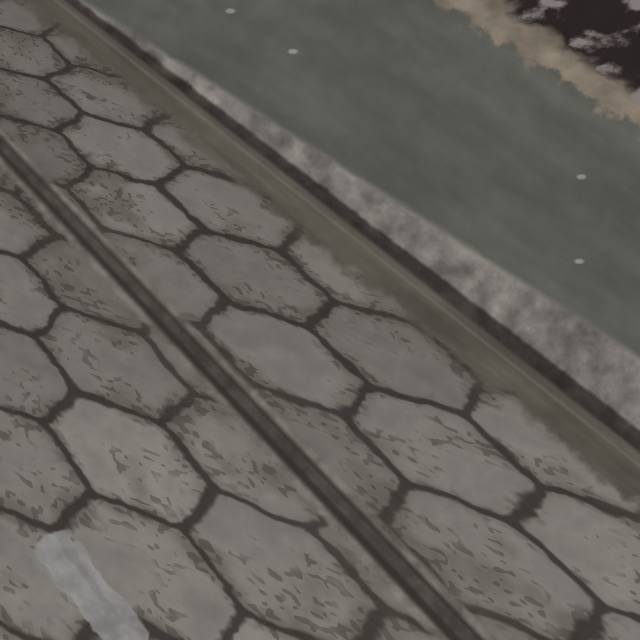
This texture is drawn by a Shadertoy shader. Its source:

```glsl
const vec3 STONE = vec3(0.48, 0.465, 0.445);
const vec3 MUD = vec3(0.335, 0.32, 0.29);
const vec3 JOINT = vec3(0.22, 0.20, 0.19);
const vec3 ASPHALT = vec3(0.35, 0.35, 0.33);
const vec3 KERB = vec3(0.50, 0.48, 0.46);
const vec3 SAND = vec3(0.49, 0.45, 0.40);

float hash(vec2 p) {
    vec3 q = fract(p.xyx * vec3(0.1031, 0.1030, 0.0973));
    q += dot(q, q.yzx + 33.33);
    return fract((q.x + q.y) * q.z);
}

float noise(vec2 p) {
    vec2 i = floor(p), f = fract(p);
    f = f * f * (3.0 - 2.0 * f);
    return mix(mix(hash(i), hash(i + vec2(1, 0)), f.x),
               mix(hash(i + vec2(0, 1)), hash(i + vec2(1, 1)), f.x), f.y);
}

float fbm(vec2 p) {
    float sum = 0.0, amp = 0.5;
    for (int i = 0; i < 5; i++) {
        sum += amp * noise(p);
        p = mat2(1.6, 1.2, -1.2, 1.6) * p + 7.3;
        amp *= 0.5;
    }
    return sum;
}

// Signed distance to a line, positive on its upper right
float side(vec2 p, vec2 a, vec2 b) {
    vec2 d = normalize(b - a);
    return dot(p - a, vec2(d.y, -d.x));
}

float segment(vec2 p, vec2 a, vec2 b) {
    vec2 d = b - a;
    return length(p - a - d * clamp(dot(p - a, d) / dot(d, d), 0.0, 1.0));
}

float band(float d, float halfWidth, float soft) {
    return 1.0 - smoothstep(halfWidth - soft, halfWidth + soft, abs(d));
}

// Undo the perspective: canvas to lattice coordinates
vec2 toGround(vec2 p) {
    mat2 m = mat2(vec2(0.1706, 0.0794) + 0.08 * p,
                  vec2(0.0104, 0.0833) + 0.075 * p);
    return inverse(m) * (p - vec2(0.3958, 0.4297));
}

// Hexagon tiling: x = distance to the edge, yz = cell centre
vec3 hexTile(vec2 q) {
    vec2 r = vec2(1.7320508, 1.0);
    vec2 a = mod(q + 0.5 * r, r) - 0.5 * r;
    vec2 b = mod(q, r) - 0.5 * r;
    vec2 g = dot(a, a) < dot(b, b) ? a : b;
    vec2 e = abs(g);
    float d = 0.5 - max(e.y, dot(e, vec2(0.8660254, 0.5)));
    return vec3(min(d, 0.56 - length(g)), q - g);
}

vec3 paving(vec2 ground, float dirt) {
    vec2 q = vec2(0.8660254 * ground.x, 0.5 * ground.x + ground.y);
    float blotch = fbm(q * 3.0 + 20.0);
    q += 0.06 * (vec2(noise(q * 5.0), noise(q * 5.0 + 31.0)) - 0.5);
    q += 0.025 * (vec2(noise(q * 19.0), noise(q * 19.0 + 9.0)) - 0.5);
    vec3 tile = hexTile(q);
    float tone = hash(floor(tile.yz * 4.0 + 100.5));

    vec3 col = STONE * (0.93 + 0.14 * tone) * (0.86 + 0.28 * blotch);
    float rim = 1.0 - smoothstep(0.0, 0.17, tile.x);
    float stain = smoothstep(0.35, 0.75, blotch + 0.28 * rim + 0.35 * dirt - 0.12);
    col = mix(col, MUD, 0.65 * stain);
    // Crumbs and pits gather near the rims
    float pits = smoothstep(0.62, 0.78, noise(q * 24.0) + 0.15 * rim);
    col = mix(col, JOINT, 0.4 * pits * smoothstep(0.4, 0.6, blotch + 0.12 * rim));
    float width = 0.016 + 0.028 * noise(q * 4.0 + 50.0);
    float line = 1.0 - smoothstep(width * 0.5, width + 0.022, tile.x);
    return mix(col, JOINT, line * (0.92 - 0.45 * dirt));
}

vec3 road(vec2 p, float d) {
    vec2 along = vec2(dot(p, vec2(0.84, 0.54)), d);
    vec3 col = ASPHALT * (0.85 + 0.30 * fbm(along * vec2(6.0, 25.0)));
    vec2 cell = floor(p * 16.0);
    vec2 spot = vec2(hash(cell + 3.0), hash(cell + 8.0)) * 0.6 + 0.2;
    float chip = length((fract(p * 16.0) - spot) * vec2(0.7, 1.3));
    float present = step(0.91, hash(cell + 17.0));
    return mix(col, vec3(0.64), 0.65 * present * (1.0 - smoothstep(0.04, 0.12, chip)));
}

vec3 verge(vec2 p, float d) {
    float clumps = fbm(p * vec2(22.0, 35.0));
    vec3 debris = mix(vec3(0.17, 0.145, 0.145), vec3(0.50, 0.47, 0.46),
                      smoothstep(0.52, 0.72, clumps));
    vec3 sand = SAND * (0.75 + 0.5 * clumps);
    return mix(sand, debris, smoothstep(0.035, 0.06, d + 0.06 * (clumps - 0.5)));
}

void mainImage(out vec4 fragColor, in vec2 fragCoord) {
    vec2 p = vec2(fragCoord.x, iResolution.y - fragCoord.y) / iResolution.y;
    float soft = 1.5 / iResolution.y + 0.001;
    float rough = fbm(p * 45.0) - 0.5;

    float channel = side(p, vec2(0.0, 0.228), vec2(0.729, 1.0));
    float gutter = side(p, vec2(0.111, 0.0), vec2(1.0, 0.69));
    float roadEdge = side(p, vec2(0.13, 0.0), vec2(1.0, 0.556));
    float stripEdge = side(p, vec2(0.078, 0.04), vec2(0.964, 0.762));
    float vergeEdge = side(p, vec2(0.68, 0.0), vec2(1.0, 0.205));

    // Two paved areas with shifted lattices
    vec2 shift = channel < 0.0 ? vec2(0.45, 0.62) : vec2(0.0);
    float dirt = exp(-abs(channel) / 0.045) + 0.6 * exp(-abs(stripEdge) / 0.03);
    vec3 col = paving(toGround(p) - shift, min(dirt, 1.0));
    col *= mix(0.88, 1.07, p.y);
    float slab = segment(p, vec2(0.09, 0.86), vec2(0.20, 1.0)) + 0.02 * rough;
    col = mix(col, vec3(0.55, 0.55, 0.55) * (1.0 + 0.2 * rough),
              0.8 * (1.0 - smoothstep(0.03, 0.036, slab)));

    // Muddy strip, kerb, asphalt and verge
    vec3 strip = MUD * (0.8 + 0.4 * fbm(vec2(gutter * 45.0, p.x * 9.0)));
    col = mix(col, strip, smoothstep(-0.012, 0.012, stripEdge + 0.04 * rough));
    float ledge = gutter + 0.014 + 0.016 * p.x;
    col = mix(col, vec3(0.44, 0.42, 0.39), 0.55 * band(ledge, 0.002, 0.003));
    vec3 kerb = KERB * (0.93 + 0.5 * rough) * (0.9 + 0.2 * fbm(p * 9.0));
    col = mix(col, kerb, smoothstep(-soft, soft, gutter));
    col = mix(col, road(p, roadEdge), smoothstep(-0.006, 0.006, roadEdge + 0.012 * rough));
    col = mix(col, verge(p, vergeEdge), smoothstep(-0.007, 0.007, vergeEdge + 0.05 * rough));

    // Dark gutter and drainage channel with worn lips
    float gutterHalf = 0.006 + 0.008 * p.x;
    col = mix(col, JOINT * (1.0 + 0.6 * rough), 0.9 * band(gutter + 0.004 * rough, gutterHalf, 0.004));
    float channelHalf = 0.009 + 0.011 * p.y;
    vec3 lip = vec3(0.45, 0.44, 0.41) * (1.0 + 0.6 * rough);
    col = mix(col, lip, 0.65 * band(channel + 0.006 * rough, channelHalf * 1.75, 0.004));
    col = mix(col, JOINT, band(channel, channelHalf, soft + 0.002));
    vec3 bed = vec3(0.31, 0.29, 0.27) * (1.0 + 0.5 * rough);
    col = mix(col, bed, 0.8 * band(channel - 0.2 * channelHalf, channelHalf * 0.5, 0.004));

    col *= 1.0 + 0.10 * rough;
    fragColor = vec4(col, 1.0);
}
```
